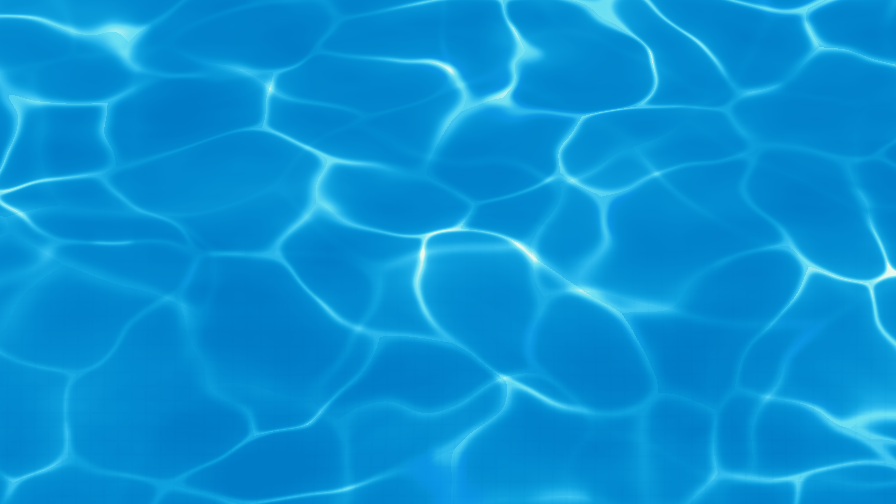
Give the GLSL for this texture, as a Shadertoy shader.

```glsl
// Sunlit pool water: a net of bright caustic lines over soft blue depths.
// Two warped Voronoi nets with rounded corners give lines and one-sided glow;
// their summed light is turned into colour by a ramp from deep blue to white.

const vec3 DEEP  = vec3(0.00, 0.485, 0.775);
const vec3 MID   = vec3(0.01, 0.55, 0.82);
const vec3 LIGHT = vec3(0.05, 0.63, 0.87);
const vec3 PALE  = vec3(0.18, 0.73, 0.93);
const vec3 LINE  = vec3(0.41, 0.87, 0.95);
const vec3 GLINT = vec3(0.90, 0.98, 0.94);
const vec3 AZURE = vec3(0.04, 0.56, 0.94);

const vec2  CELLS       = vec2(3.1, 3.8);   // cells per canvas height
const vec2  PERSPECTIVE = vec2(0.5, 1.2);   // extra cells towards the top
const float BEND        = 0.75;             // large curves of the lines
const float RIPPLE      = 0.16;             // small curves of the lines
const float ROUNDING    = 0.035;            // softness of the net corners
const float THIN        = 0.026;            // narrowest line
const float WIDE        = 0.10;             // broadest streak
const float GLOW_REACH  = 0.12;
const float MOTTLE      = 0.11;             // small uneven patches of light
const float TILES       = 34.0;             // pool tiles per canvas height

float hash(vec2 p) {
    return fract(sin(dot(p, vec2(127.1, 311.7))) * 43758.5453);
}

vec2 hash2(vec2 p) {
    return vec2(hash(p), hash(p + 57.3));
}

float noise(vec2 p) {
    vec2 i = floor(p), f = fract(p);
    f = f * f * f * (f * (f * 6.0 - 15.0) + 10.0);
    return mix(mix(hash(i), hash(i + vec2(1, 0)), f.x),
               mix(hash(i + vec2(0, 1)), hash(i + vec2(1, 1)), f.x), f.y);
}

float fbm(vec2 p) {
    return 0.55 * noise(p) + 0.3 * noise(p * 2.1 + 9.2) + 0.15 * noise(p * 4.3 + 3.7);
}

vec2 warp(vec2 p) {
    vec2 bend = vec2(noise(p * 0.9), noise(p * 0.9 + 17.0)) - 0.5;
    vec2 ripple = vec2(noise(p * 2.6 + 5.0), noise(p * 2.6 + 31.0)) - 0.5;
    return p + BEND * bend + RIPPLE * ripple;
}

vec2 cellPoint(vec2 cell) {
    return cell + 0.5 + 0.8 * (hash2(cell) - 0.5);
}

// x: rounded distance to the nearest cell border, y: random value of the cell
vec2 net(vec2 p) {
    vec2 base = floor(p), home = base, nearest = vec2(0.0);
    float best = 1e3;
    for (int y = -1; y <= 1; y++)
    for (int x = -1; x <= 1; x++) {
        vec2 cell = base + vec2(x, y);
        vec2 r = cellPoint(cell) - p;
        if (dot(r, r) < best) { best = dot(r, r); nearest = r; home = cell; }
    }
    float sum = 0.0;
    for (int y = -2; y <= 2; y++)
    for (int x = -2; x <= 2; x++) {
        if (x == 0 && y == 0) continue;
        vec2 r = cellPoint(home + vec2(x, y)) - p;
        float border = dot(0.5 * (r + nearest), normalize(r - nearest));
        sum += exp(-border / ROUNDING);
    }
    return vec2(max(-ROUNDING * log(sum + 1e-9), 0.0), hash(home + 3.3));
}

// Light of one net: sharp line of changing width plus a glow, stronger on one side
float caustics(vec2 p, float strength, float spread) {
    vec2 n = net(warp(p));
    float streak = pow(noise(p * 1.3 + 40.0), 4.0);
    float width = mix(THIN, WIDE, streak) * spread;
    float core = exp(-pow(n.x / width, 2.0)) * (1.0 - 0.45 * streak);
    float glow = exp(-n.x / (GLOW_REACH * spread));
    return strength * (0.62 * core + glow * mix(0.22, 0.5, n.y));
}

vec3 ramp(float t) {
    vec3 c = mix(DEEP, MID, clamp(t * 4.0, 0.0, 1.0));
    c = mix(c, LIGHT, clamp(t * 4.0 - 1.0, 0.0, 1.0));
    c = mix(c, PALE, clamp(t * 4.0 - 2.0, 0.0, 1.0));
    c = mix(c, LINE, clamp(t * 4.0 - 3.0, 0.0, 1.0));
    return mix(c, GLINT, smoothstep(1.0, 1.4, t));
}

void mainImage(out vec4 fragColor, in vec2 fragCoord) {
    vec2 uv = fragCoord / iResolution.y;
    uv.x -= 0.5 * iResolution.x / iResolution.y;
    vec2 p = uv * (CELLS + PERSPECTIVE * uv.y) + vec2(20.0, 8.0);

    // broad, soft variation of the water depth with small mottling
    float light = 0.5 * (fbm(p * vec2(0.8, 1.1) + 60.0) - 0.29);
    light += MOTTLE * (fbm(warp(p) * vec2(3.0, 4.0) + 90.0) - 0.5);

    // main net, fading in and out along its lines, and a fainter crossing net
    float strong = mix(0.3, 0.85, smoothstep(0.2, 0.8, noise(p * 1.1 + 80.0)));
    strong += 0.35 * smoothstep(0.65, 0.95, noise(p * 2.7 + 200.0));
    float faint = mix(0.08, 0.45, smoothstep(0.25, 0.8, noise(p * 0.9 + 120.0)));
    light += caustics(p, strong, 1.0);
    light += caustics(p * 0.85 + vec2(33.4, 51.7), faint, 1.3);

    // barely visible tile joints seen through the moving surface
    vec2 tile = abs(fract((uv + 0.02 * warp(p)) * TILES) - 0.5);
    float joint = smoothstep(0.36, 0.5, max(tile.x, tile.y));
    light -= 0.025 * joint * smoothstep(0.8, 0.1, uv.y);

    // colour, with a few faint azure fringes beside the lines
    vec3 color = ramp(light);
    float fringe = smoothstep(0.72, 0.95, noise(p * 1.7 + 150.0));
    fringe *= smoothstep(0.25, 0.4, light) * smoothstep(0.7, 0.45, light);
    color = mix(color, AZURE, 0.45 * fringe);
    fragColor = vec4(color, 1.0);
}
```
